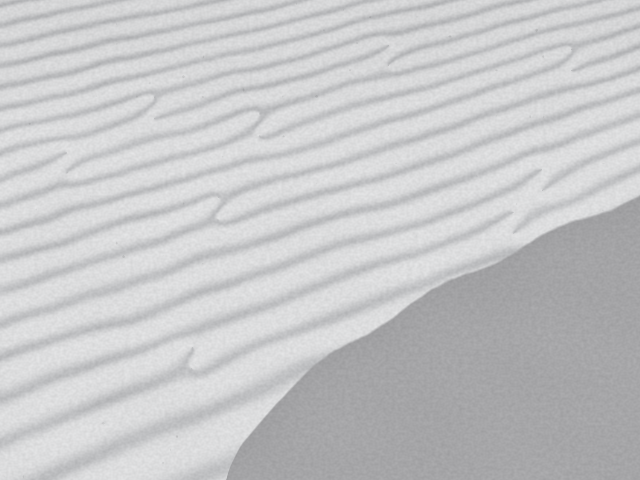
This texture is drawn by a Shadertoy shader. Its source:

```glsl
// Wind-rippled pale sand descending to a curved crest above a smooth shaded slope.

const float TAU = 6.2831853;

vec2 hashGradient(vec2 cell) {
    vec2 q = fract(cell * vec2(0.1031, 0.1137));
    q += dot(q, q.yx + 33.33);
    float angle = TAU * fract((q.x + q.y) * (q.x * 17.0 + q.y * 29.0));
    return vec2(cos(angle), sin(angle));
}

float gradientNoise(vec2 p) {
    vec2 cell = floor(p);
    vec2 f = p - cell;
    vec2 w = f * f * f * (f * (f * 6.0 - 15.0) + 10.0);
    vec2 e = vec2(1.0, 0.0);
    float a = dot(hashGradient(cell), f);
    float b = dot(hashGradient(cell + e), f - e);
    float c = dot(hashGradient(cell + e.yx), f - e.yx);
    float d = dot(hashGradient(cell + 1.0), f - 1.0);
    return mix(mix(a, b, w.x), mix(c, d, w.x), w.y);
}

float bump(vec2 p, vec2 center, vec2 radius) {
    vec2 q = (p - center) / radius;
    return exp(-dot(q, q));
}

// Height of the crest separating sunlit sand from the shaded slope
float crestHeight(float x, float startX) {
    float t = max(x - startX, 0.0) / 0.864;
    float sway = 0.007 * cos((x - 0.79) * 25.6) * smoothstep(0.0, 0.08, t);
    return 0.614 * pow(t, 0.58) - 0.02 - sway;
}

// Steps a ripple up to its neighbour: two opposite phase vortices
float rippleFork(vec2 p, vec2 center, float halfGap) {
    vec2 low = p - center + vec2(0.0, halfGap);
    vec2 high = p - center - vec2(0.0, halfGap);
    return (atan(low.y, low.x) - atan(high.y, high.x)) / TAU;
}

// Ripple count measured up the slope; whole values lie in troughs
float ripplePhase(vec2 p) {
    vec2 forks[9] = vec2[9](
        vec2(0.14, 0.66), vec2(0.32, 0.775), vec2(0.54, 0.74),
        vec2(0.81, 0.885), vec2(1.19, 0.875), vec2(0.455, 0.565),
        vec2(0.40, 0.255), vec2(1.07, 0.535), vec2(1.13, 0.625));
    float u = (p.y - 0.4 * p.x) / (1.0 - 0.2 * p.x);
    u += 0.026 * bump(p, vec2(0.96, 0.58), vec2(0.22, 0.13));
    u += 0.018 * bump(p, vec2(0.32, 0.32), vec2(0.10, 0.07));
    u -= 0.018 * bump(p, vec2(0.57, 0.24), vec2(0.12, 0.07));
    u += 0.010 * gradientNoise(p * vec2(5.0, 7.0) + 3.7);
    u += 0.005 * gradientNoise(p * vec2(13.0, 11.0) + 8.1);
    float phase = -3.67 + u * (8.91 + 8.2 * u);
    for (int i = 0; i < 9; i++) {
        phase += rippleFork(p, forks[i], 0.022);
    }
    return phase;
}

// Soft trough shade, with a wider falloff on its upper side
float troughShade(float phase, float upperWidth, float lowerWidth) {
    float d = fract(phase + 0.5) - 0.5;
    float s = d / (d > 0.0 ? upperWidth : lowerWidth);
    return exp(-s * s);
}

float sandGrain(vec2 p) {
    float coarse = gradientNoise(p * vec2(85.0, 105.0));
    float fine = gradientNoise(p * vec2(165.0, 190.0) + 19.3);
    return 0.45 * coarse + 0.55 * fine;
}

vec3 litSand(vec2 p, float grain) {
    float shade = troughShade(ripplePhase(p), 0.20, 0.15);
    float depth = 0.125 + 0.035 * gradientNoise(p * 6.0 + 5.2);
    float broad = 0.012 * gradientNoise(p * vec2(4.0, 9.0) + 12.0);
    float farFade = 0.025 * smoothstep(0.65, 1.0, p.y);
    float value = 0.867 - farFade + broad - depth * shade + 0.065 * grain;
    return vec3(value) + vec3(-0.002, 0.0, 0.004) * (1.0 + shade);
}

vec3 shadedSand(vec2 p, float crestGap, float grain) {
    float broad = 0.012 * gradientNoise(p * vec2(5.0, 9.0) + 2.0);
    float rimDark = 0.025 * exp(-crestGap / 0.06);
    float value = 0.652 + broad - rimDark + 0.055 * grain;
    return vec3(value) + vec3(-0.002, -0.002, 0.006);
}

void mainImage(out vec4 fragColor, in vec2 fragCoord) {
    vec2 p = fragCoord / iResolution.y;
    float pixel = 1.0 / iResolution.y;
    float grain = sandGrain(p);

    // Slightly uneven crest, antialiased across at least one pixel
    float gap = p.y - crestHeight(p.x, 0.469);
    gap += 0.003 * gradientNoise(p * 32.0);
    float softness = max(0.004, pixel);
    float lit = smoothstep(-softness, softness, gap);

    vec3 color = mix(shadedSand(p, max(-gap, 0.0), grain), litSand(p, grain), lit);

    // Sparse dark flecks among the grains
    float fleck = smoothstep(0.53, 0.66, gradientNoise(p * 72.0 + 41.0));
    color -= 0.07 * fleck * lit;
    fragColor = vec4(clamp(color, 0.0, 1.0), 1.0);
}
```
